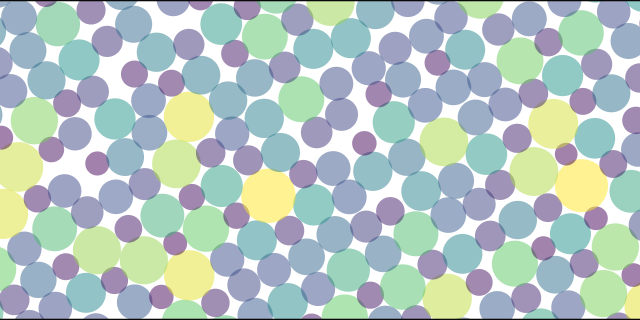
Give the GLSL for this pattern, as a Shadertoy shader.

```glsl
// Draws tightly packed translucent discs on white, coloured by their size.

const float CELLS_PER_HEIGHT = 9.14;
const int SIDE = 11;                 // width of the window of cells relaxed per pixel
const float SMALLEST = 0.33;         // disc radii in cell units
const float LARGEST = 0.79;
const float OPACITY = 0.5;

vec3 discs[SIDE * SIDE];             // xy: centre, z: radius

vec3 hash3(vec2 p) {
    vec3 q = fract(p.xyx * vec3(0.1031, 0.1030, 0.0973));
    q += dot(q, q.yxz + 33.33);
    return fract((q.xxy + q.yzz) * q.zyx);
}

// Starting disc of a cell; large and small ones tend to alternate
vec3 seedDisc(vec2 cell) {
    vec3 rnd = hash3(cell + 71.0);
    float parity = mod(cell.x + cell.y, 2.0);
    float size = 0.7 * rnd.z + 0.3 * parity;
    float radius = mix(SMALLEST, LARGEST, pow(size, 1.6));
    return vec3(cell + 0.5 + 0.4 * (rnd.xy - 0.5), radius);
}

// Pushes a disc off its overlapping neighbours and pulls it over small gaps;
// the fitting pass only sets its radius so that it just meets the nearest one
vec3 relaxDisc(int corner, bool fitting) {
    vec3 self = discs[corner + SIDE + 1];
    vec2 shift = vec2(0.0);
    float growth = 0.0;
    float nearest = 1.0;
    for (int j = 0; j < 3; j++) {
        for (int i = 0; i < 3; i++) {
            if (i == 1 && j == 1) continue;
            vec3 other = discs[corner + j * SIDE + i];
            vec2 toOther = other.xy - self.xy;
            float len = max(length(toOther), 0.001);
            float gap = len - self.z - other.z;
            float pull = min(gap, 0.3 * max(0.0, 0.4 - gap));
            shift += toOther / len * pull * other.z / (self.z + other.z);
            growth += pull;
            nearest = min(nearest, gap);
        }
    }
    if (fitting) {
        float fit = nearest * (nearest < 0.0 ? 0.35 : 0.5) + 0.033;
        return vec3(self.xy, clamp(self.z + fit, 0.28, LARGEST));
    }
    return vec3(self.xy + 0.5 * shift, self.z + 0.05 * growth);
}

// Violet, blue, teal, green, yellow
vec3 sizeColor(float t) {
    vec3 violet = vec3(0.27, 0.01, 0.34);
    vec3 blue = vec3(0.23, 0.32, 0.55);
    vec3 teal = vec3(0.13, 0.57, 0.55);
    vec3 green = vec3(0.37, 0.79, 0.38);
    vec3 yellow = vec3(0.99, 0.90, 0.15);
    float s = 4.0 * t;
    vec3 color = mix(violet, blue, clamp(s, 0.0, 1.0));
    color = mix(color, teal, clamp(s - 1.0, 0.0, 1.0));
    color = mix(color, green, clamp(s - 2.0, 0.0, 1.0));
    return mix(color, yellow, clamp(s - 3.0, 0.0, 1.0));
}

// Antialiased coverage from a signed distance
float coverage(float dist, float pixel) {
    return clamp(0.5 - dist / pixel, 0.0, 1.0);
}

void mainImage(out vec4 fragColor, in vec2 fragCoord) {
    // Turned cell space hides the rows of the grid
    vec2 uv = fragCoord / iResolution.y;
    vec2 p = mat2(0.88, -0.475, 0.475, 0.88) * uv * CELLS_PER_HEIGHT;
    float pixel = CELLS_PER_HEIGHT / iResolution.y;

    vec2 origin = floor(p) - float(SIDE / 2);
    for (int j = 0; j < SIDE; j++)
        for (int i = 0; i < SIDE; i++)
            discs[j * SIDE + i] = seedDisc(origin + vec2(i, j));

    // Each pass drops the outer ring and stores results one slot down and left,
    // so it can work in place and neighbouring pixels agree
    for (int n = SIDE - 2; n >= 3; n -= 2)
        for (int j = 0; j < n; j++)
            for (int i = 0; i < n; i++)
                discs[j * SIDE + i] = relaxDisc(j * SIDE + i, n == 3);

    // Blend the discs of the nearest cells
    vec3 color = vec3(1.0);
    for (int j = 0; j < 3; j++) {
        for (int i = 0; i < 3; i++) {
            vec3 disc = discs[j * SIDE + i];
            float t = pow(clamp((disc.z - 0.32) / 0.41, 0.0, 1.0), 1.6);
            float cover = coverage(length(p - disc.xy) - disc.z, pixel);
            color = mix(color, sizeColor(t), OPACITY * cover);
        }
    }

    // Thin dark lines along the top and bottom
    float edge = min(uv.y, 1.0 - uv.y) - 0.004;
    color = mix(color, vec3(0.03), coverage(edge, 1.0 / iResolution.y));
    fragColor = vec4(color, 1.0);
}
```
